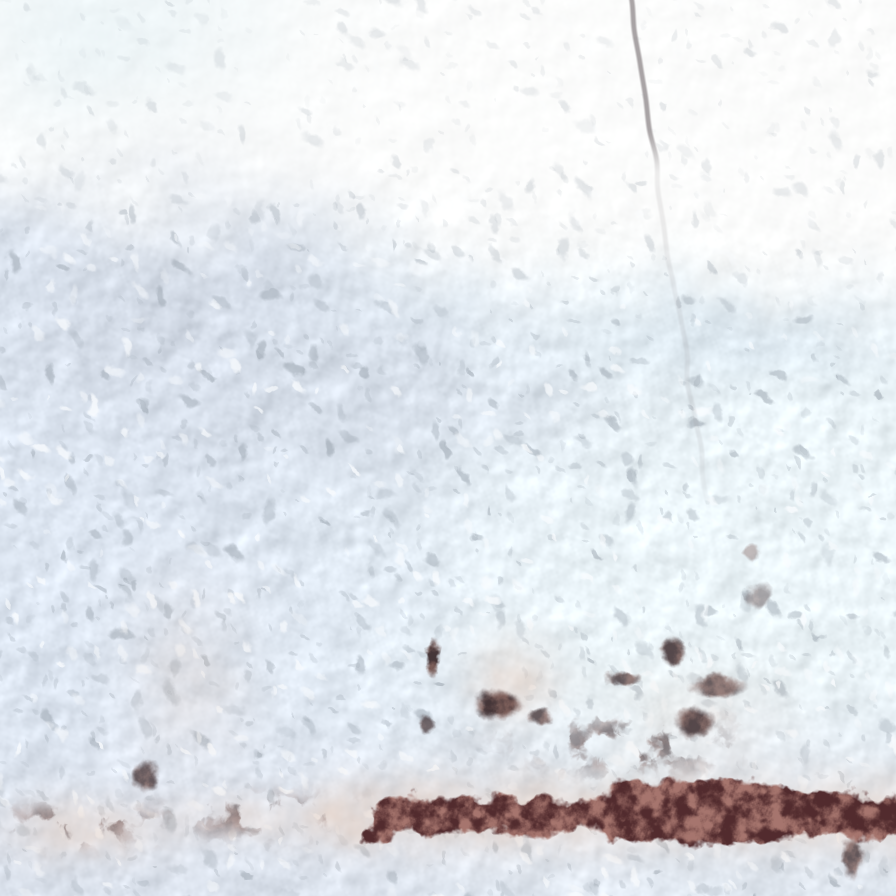
Write a three.js fragment shader that draws this texture.

```glsl
// Weathered pale painted wall: cool mottled tones, embossed flakes, small pits,
// a hairline crack, and a ragged rust band with scattered rust spots below.
// Built from value noise, soft elliptical glows and jittered cells.
varying vec2 vUv;

float hash(vec2 p) {
  return fract(sin(dot(p, vec2(127.1, 311.7))) * 43758.545);
}

float noise(vec2 p) {
  vec2 i = floor(p), f = fract(p);
  f = f * f * (3.0 - 2.0 * f);
  return mix(mix(hash(i), hash(i + vec2(1.0, 0.0)), f.x),
             mix(hash(i + vec2(0.0, 1.0)), hash(i + vec2(1.0)), f.x), f.y);
}

float fbm(vec2 p) {
  float sum = 0.0, amp = 0.533;
  for (int i = 0; i < 4; i++) {
    sum += amp * noise(p);
    p = mat2(1.6, 1.2, -1.2, 1.6) * p + 7.3;
    amp *= 0.5;
  }
  return sum;
}

// Soft elliptical falloff
float glow(vec2 p, vec2 centre, vec2 radius) {
  vec2 d = (p - centre) / radius;
  return exp(-dot(d, d));
}

// Solid ellipse with a smooth rim
float blot(vec2 p, vec2 centre, vec2 radius) {
  return 1.0 - smoothstep(0.55, 1.25, length((p - centre) / radius));
}

// Slanted oval marks, one at most per jittered cell
float pits(vec2 p, float cells, float density, float seed) {
  vec2 g = p * cells, id = floor(g);
  float mark = 0.0;
  for (int j = -1; j <= 1; j++) {
    for (int i = -1; i <= 1; i++) {
      vec2 cell = id + vec2(float(i), float(j));
      vec2 jitter = vec2(hash(cell + seed), hash(cell + seed + 19.7));
      float pick = hash(cell + seed + 43.1);
      float angle = -0.9 + 1.6 * (hash(cell + seed + 71.3) - 0.5);
      vec2 d = g - cell - jitter;
      d = mat2(cos(angle), -sin(angle), sin(angle), cos(angle)) * d;
      float size = mix(0.12, 0.3, hash(cell + seed + 5.9));
      float shape = blot(d, vec2(0.0), size * vec2(1.5, 0.75));
      mark = max(mark, shape * step(pick, density) * (0.35 + 0.65 * jitter.y));
    }
  }
  return mark;
}

// Cool base tones: bright top, grey-lavender patches, bluish lower left
vec3 wallTone(vec2 p) {
  vec2 q = p + 0.12 * (vec2(fbm(p * 7.0), fbm(p * 7.0 + 31.0)) - 0.5);
  vec3 col = mix(vec3(0.865, 0.9, 0.945), vec3(0.925, 0.962, 0.978), smoothstep(0.2, 0.75, q.x));
  col = mix(col, vec3(0.988, 0.99, 0.988), smoothstep(0.63, 0.8, q.y + 0.1 * (q.x - 0.5)));
  col = mix(col, vec3(0.9, 0.945, 0.96), 0.65 * glow(q, vec2(0.1, 0.98), vec2(0.2, 0.13)));
  vec3 grey = vec3(0.825, 0.855, 0.9);
  col = mix(col, grey, 0.85 * glow(q, vec2(0.17, 0.66), vec2(0.15, 0.12)));
  col = mix(col, grey, 0.6 * glow(q, vec2(0.42, 0.57), vec2(0.24, 0.09)));
  col = mix(col, vec3(0.82, 0.87, 0.91), 0.6 * glow(q, vec2(0.82, 0.63), vec2(0.2, 0.06)));
  return mix(col, vec3(0.87, 0.895, 0.935), 0.75 * (1.0 - smoothstep(0.03, 0.28, q.y)));
}

// Tan bleed around the rust
float stain(vec2 p) {
  float s = 0.8 * glow(p, vec2(0.575, 0.24), vec2(0.05, 0.045));
  s += 0.75 * glow(p, vec2(0.09, 0.075), vec2(0.085, 0.035));
  s += 0.6 * glow(p, vec2(0.3, 0.085), vec2(0.1, 0.03));
  s += 0.35 * glow(p, vec2(0.21, 0.24), vec2(0.07, 0.1));
  s += 0.3 * glow(p, vec2(0.78, 0.2), vec2(0.1, 0.06));
  float along = smoothstep(0.3, 0.42, p.x);
  return s + 0.9 * along * glow(p, vec2(p.x, 0.092), vec2(1.0, 0.042));
}

// Ragged rust strip: thicker right of centre, pinched near the middle
float rustBand(vec2 p) {
  float bulge = glow(vec2(p.x, 0.0), vec2(0.78, 0.0), vec2(0.13, 1.0));
  float pinch = glow(vec2(p.x, 0.0), vec2(0.652, 0.0), vec2(0.018, 1.0));
  float halfHeight = 0.021 + 0.013 * bulge - 0.011 * pinch;
  float d = halfHeight - abs(p.y - 0.087 - 0.01 * bulge);
  d = min(d, p.x - 0.405) + 0.035 * (fbm(p * 48.0) - 0.5);
  return smoothstep(-0.003, 0.004, d);
}

// Rust spots above and below the strip
float rustSpots(vec2 p) {
  float s = blot(p, vec2(0.556, 0.213), vec2(0.025, 0.016));
  s = max(s, blot(p, vec2(0.485, 0.266), vec2(0.007, 0.02)));
  s = max(s, 0.8 * blot(p, vec2(0.603, 0.198), vec2(0.013, 0.01)));
  s = max(s, 0.75 * blot(p, vec2(0.475, 0.191), vec2(0.009, 0.01)));
  s = max(s, 0.8 * blot(p, vec2(0.694, 0.244), vec2(0.018, 0.008)));
  s = max(s, 0.9 * blot(p, vec2(0.751, 0.273), vec2(0.012, 0.014)));
  s = max(s, 0.9 * blot(p, vec2(0.775, 0.193), vec2(0.021, 0.015)));
  s = max(s, 0.8 * blot(p, vec2(0.8, 0.234), vec2(0.028, 0.012)));
  s = max(s, 0.8 * blot(p, vec2(0.163, 0.133), vec2(0.015, 0.016)));
  s = max(s, 0.45 * blot(p, vec2(0.848, 0.335), vec2(0.014, 0.012)));
  s = max(s, 0.4 * blot(p, vec2(0.84, 0.384), vec2(0.009, 0.01)));
  s = max(s, 0.8 * blot(p, vec2(0.952, 0.045), vec2(0.01, 0.02)));
  float scatter = glow(p, vec2(0.7, 0.17), vec2(0.1, 0.03)) + glow(p, vec2(0.09, 0.08), vec2(0.08, 0.02))
                + glow(p, vec2(0.3, 0.09), vec2(0.08, 0.02));
  return max(s, 0.75 * min(scatter, 1.0) * smoothstep(0.54, 0.72, fbm(p * 42.0 + 9.0)));
}

void main() {
  vec2 p = vUv;
  vec2 ragged = p + 0.014 * (vec2(fbm(p * 65.0), fbm(p * 65.0 + 17.0)) - 0.5);
  float wear = 1.0 - 0.75 * smoothstep(0.6, 0.85, p.y + 0.12 * (p.x - 0.5));
  vec3 col = wallTone(p);

  // Embossed flakes, pits and bright chips
  float relief = fbm(p * 36.0) - fbm((p + vec2(-0.005, 0.006)) * 36.0);
  col += wear * (0.24 * relief + 0.07 * (fbm(p * 22.0 + 3.0) - 0.5));
  float dark = pits(ragged, 34.0, 0.3, 2.0) + 0.6 * pits(ragged, 62.0, 0.25, 8.0);
  col = mix(col, vec3(0.57, 0.61, 0.65), 0.5 * min(dark, 1.0) * (0.25 + 0.75 * wear));
  col = mix(col, vec3(0.98, 0.99, 1.0), 0.8 * wear * pits(ragged, 42.0, 0.3, 15.0));

  // Hairline crack, fading downward
  float crackX = 0.705 + 0.15 * (1.0 - p.y) + 0.006 * (noise(vec2(p.y * 28.0, 4.0)) - 0.5);
  float crack = 1.0 - smoothstep(0.001, 0.0045, abs(p.x - crackX));
  crack *= 0.55 * smoothstep(0.8, 0.86, p.y) + 0.12 * smoothstep(0.4, 0.5, p.y);
  col = mix(col, vec3(0.5, 0.47, 0.48), crack);

  // Stain, then rust
  col = mix(col, vec3(0.9, 0.82, 0.77), min(stain(ragged), 1.0) * (0.35 + 0.6 * fbm(p * 30.0)));
  float grain = smoothstep(0.3, 0.72, fbm(p * 75.0 + 5.0));
  col = mix(col, mix(vec3(0.27, 0.21, 0.22), vec3(0.5, 0.38, 0.36), grain), rustSpots(ragged));
  col = mix(col, mix(vec3(0.32, 0.17, 0.18), vec3(0.65, 0.46, 0.43), grain), rustBand(p));
  gl_FragColor = vec4(clamp(col, 0.0, 1.0), 1.0);
}
```
